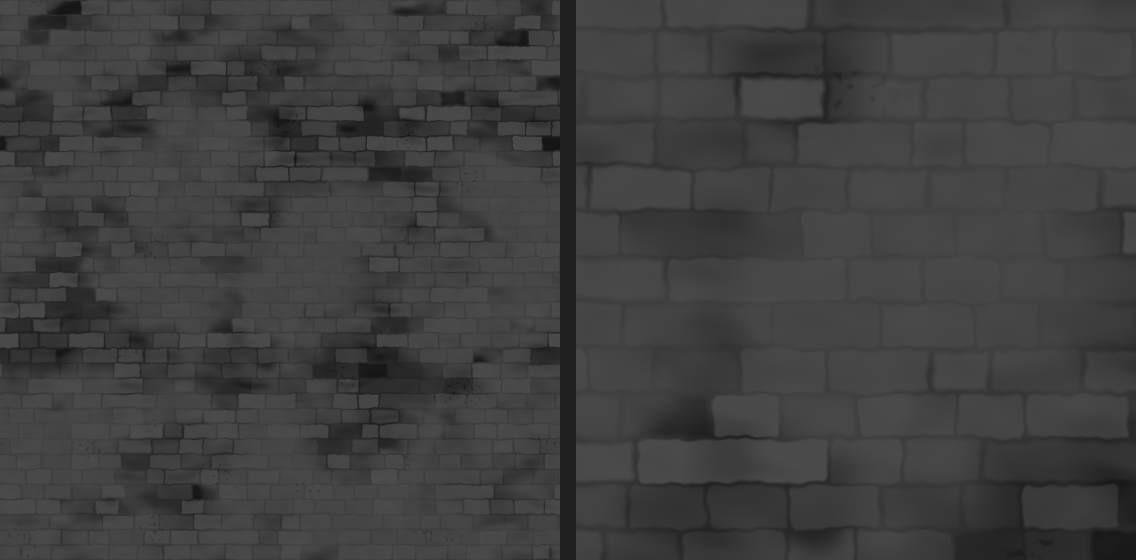
Left, the full canvas; right, a detail of the centre.
Write a WebGL 1 fragment shader that draws this texture.

```glsl
precision highp float;
// Dim grey wall of worn bricks: 37 courses of about 20 bricks, with uneven joints and some double bricks.
// Wrapping gradient noise lays soft grime over the wall; hashes sink or remove single bricks.
// Every lattice has a whole number of cells, so the wall tiles.

uniform vec2 u_resolution;

const vec2 BRICKS = vec2(20.0, 37.0);

vec2 hash2(vec2 p) {
  vec3 q = fract(p.xyx * vec3(0.1031, 0.1030, 0.0973));
  q += dot(q, q.yzx + 33.33);
  return fract((q.xx + q.yz) * q.zy);
}

// Gradient noise that wraps after "cells" lattice cells
float corner(vec2 cell, vec2 offset, vec2 cells, float seed) {
  float angle = 6.2832 * hash2(mod(cell, cells) + seed * 17.3).x;
  return dot(vec2(cos(angle), sin(angle)), offset);
}

float noise(vec2 uv, vec2 cells, float seed) {
  vec2 p = uv * cells, i = floor(p), f = p - i;
  vec2 w = f * f * f * (f * (f * 6.0 - 15.0) + 10.0);
  vec2 e = vec2(1.0, 0.0);
  return mix(mix(corner(i, f, cells, seed), corner(i + e, f - e, cells, seed), w.x),
             mix(corner(i + e.yx, f - e.yx, cells, seed), corner(i + 1.0, f - 1.0, cells, seed), w.x), w.y);
}

// Upright joints: jittered position, and whether one is left out to form a double brick
vec2 jointHash(float i, float row) {
  return hash2(vec2(mod(i, BRICKS.x), row) + 41.7);
}

float jointAt(float i, float row) {
  return i + 0.45 * (jointHash(i, row).x - 0.5);
}

bool leftOut(float i, float row) {
  return mod(i, 2.0) > 0.5 && jointHash(i, row).y < 0.2;
}

float roundedBox(vec2 p, vec2 halfSize, float radius) {
  vec2 q = abs(p) - halfSize + radius;
  return length(max(q, 0.0)) + min(max(q.x, q.y), 0.0) - radius;
}

void main() {
  vec2 uv = gl_FragCoord.xy / u_resolution;
  float pixel = 1.0 / min(u_resolution.x, u_resolution.y);

  // Crooked courses and chipped edges
  vec2 wall = uv + 0.003 * vec2(noise(uv, vec2(23.0), 1.0), noise(uv, vec2(31.0), 2.0))
                 + 0.002 * noise(uv, vec2(110.0), 3.0);

  // Find the brick and its two ends
  vec2 p = wall * BRICKS;
  float row = mod(floor(p.y), BRICKS.y);
  p.x += 0.5 * mod(row, 2.0) + 0.5 * hash2(vec2(row, 7.0)).x;
  float first = floor(p.x);
  if (p.x < jointAt(first, row)) first -= 1.0;
  else if (p.x > jointAt(first + 1.0, row)) first += 1.0;
  float last = first + 1.0;
  if (leftOut(first, row)) first -= 1.0;
  if (leftOut(last, row)) last += 1.0;
  float left = jointAt(first, row), right = jointAt(last, row);
  vec2 id = vec2(mod(first, BRICKS.x), row);
  vec2 kind = hash2(id + 3.1), finish = hash2(id + 88.4);

  // Brick face with rounded corners and its own softness
  vec2 local = vec2(p.x - 0.5 * (left + right), fract(p.y) - 0.5) / BRICKS;
  vec2 halfSize = 0.5 * vec2(right - left, 1.0) / BRICKS - 0.0009;
  float d = roundedBox(local, halfSize, 0.0032);
  float soft = max(mix(0.0012, 0.0045, finish.x * finish.x), pixel);
  float face = 1.0 - smoothstep(-soft, 0.0012, d);

  // Grime gathers in two level bands
  float clouds = noise(uv, vec2(5.0, 6.0), 4.0) + 0.6 * noise(uv, vec2(11.0, 17.0), 5.0)
               + 0.35 * noise(uv, vec2(24.0, 37.0), 6.0);
  float wear = smoothstep(-0.35, 0.65, clouds + 0.2 * cos(12.56637 * (uv.y - 0.32)));
  float plaster = smoothstep(-0.2, 0.4, noise(uv, vec2(6.0, 7.0), 7.0));

  // Mortar and brick tones, with sunken and missing bricks
  float mortar = mix(0.243, 0.262, plaster) - 0.115 * wear;
  float sunken = smoothstep(0.15, 0.95, kind.x);
  float missing = smoothstep(0.0, 0.05, kind.y - 0.985 + 0.09 * wear);
  float brick = 0.279 + 0.022 * (finish.y - 0.5) - 0.13 * wear * sunken - 0.11 * missing;
  float tone = mix(mortar, max(brick, 0.095), face);

  // Smeared stains, small pits and a faint mottle
  float stain = smoothstep(0.1, 0.55, noise(uv, vec2(13.0, 37.0), 8.0));
  float pits = smoothstep(0.15, 0.45, noise(uv, vec2(150.0), 9.0))
             * smoothstep(0.3, 0.5, noise(uv, vec2(9.0, 12.0), 10.0));
  tone -= 0.07 * stain * wear + 0.05 * pits;
  tone += 0.012 * noise(uv, vec2(40.0, 60.0), 11.0) + 0.012 * noise(uv, vec2(14.0, 9.0), 12.0);
  gl_FragColor = vec4(vec3(max(tone, 0.085)), 1.0);
}
```
